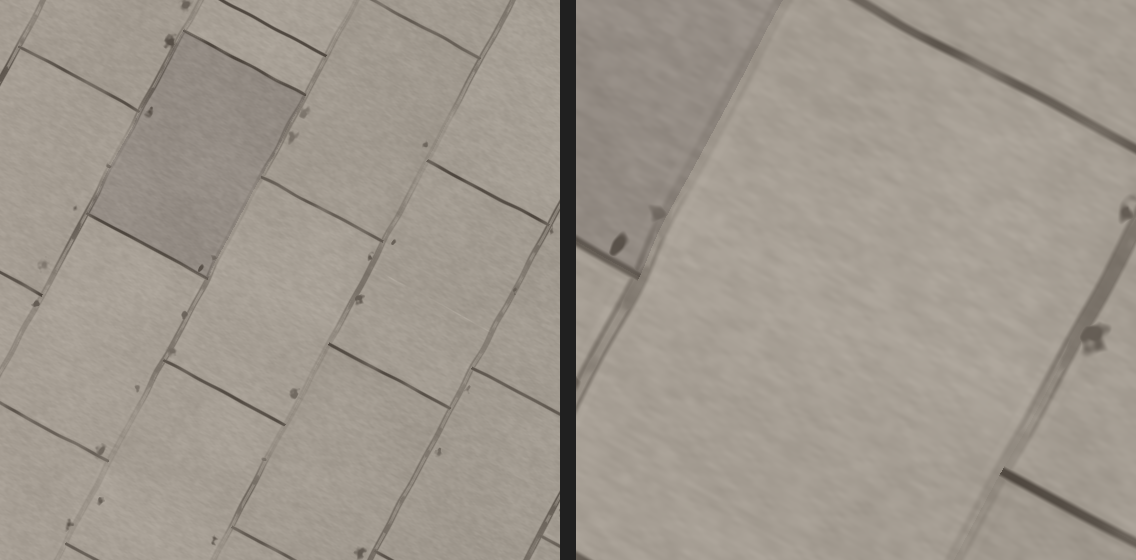
Left, the full canvas; right, a detail of the centre.
A Shadertoy shader for this texture:

```glsl
// Weathered, staggered stone paving slabs laid on a diagonal, with dirty worn joints.
#define TILT 0.4922                        // angle of the courses, radians
#define SLAB vec2(0.2464, 0.3711)          // slab width and length
#define ORIGIN vec2(0.0684, 0.0573)        // corner of slab (0, 0)
#define STAGGER 0.555                      // shift of every other column
#define JOINT 0.0027                       // half width of a joint
#define DARK_SLAB vec2(1.0, -1.0)          // the slab of darker stone
#define CUT_SLAB vec2(1.0, -2.0)           // the slab cut in two
#define STONE vec3(0.640, 0.610, 0.570)
#define DARK_STONE vec3(0.578, 0.548, 0.518)
#define DIRT vec3(0.275, 0.245, 0.215)

float hash(vec2 p) {
    vec3 q = fract(p.xyx * vec3(0.1031, 0.1030, 0.0973));
    q += dot(q, q.yzx + 33.33);
    return fract((q.x + q.y) * q.z);
}

float noise(vec2 p) {
    vec2 i = floor(p), f = fract(p);
    f = f * f * (3.0 - 2.0 * f);
    return mix(mix(hash(i), hash(i + vec2(1, 0)), f.x),
               mix(hash(i + vec2(0, 1)), hash(i + vec2(1, 1)), f.x), f.y);
}

float fbm(vec2 p) {
    float sum = 0.0, amp = 0.5;
    for (int i = 0; i < 4; i++) {
        sum += amp * noise(p);
        p = p * 2.03 + 17.1;
        amp *= 0.5;
    }
    return sum;
}

// Soft line of the given half width around distance zero
float line(float d, float halfWidth) {
    float soft = max(0.0016, 0.8 / iResolution.y);
    return 1.0 - smoothstep(halfWidth - soft, halfWidth + soft, abs(d));
}

// Ragged dirt spots, gathered along the long joints
float stains(vec2 q, float joint) {
    float spots = 0.0, row = floor(q.y / 0.06);
    for (int i = -1; i <= 1; i++) {
        vec2 cell = vec2(joint, row + float(i));
        float chance = hash(cell + 71.3);
        vec2 jitter = vec2(hash(cell + 5.7), hash(cell + 9.2)) - 0.5;
        vec2 centre = vec2(ORIGIN.x + joint * SLAB.x, (cell.y + 0.5) * 0.06);
        centre += jitter * vec2(0.045, 0.04);
        float radius = mix(0.004, 0.012, pow(hash(cell + 3.1), 2.0));
        float d = length((q - centre) * vec2(1.15, 0.85));
        d += (noise(q * 170.0) - 0.5) * 0.009;
        float spot = 1.0 - smoothstep(radius * 0.3, radius + 0.002, d);
        spots = max(spots, spot * step(0.64, chance) * mix(0.35, 0.85, hash(cell + 8.4)));
    }
    return spots;
}

void mainImage(out vec4 fragColor, in vec2 fragCoord) {
    // Turn into slab axes: x across the columns, y along them
    vec2 uv = fragCoord / iResolution.xy;
    vec2 down = vec2(uv.x, 1.0 - uv.y);
    float c = cos(TILT), s = sin(TILT);
    vec2 q = vec2(c * down.x + s * down.y, c * down.y - s * down.x);
    vec2 wobble = vec2(noise(q * 22.0), noise(q * 22.0 + 40.0)) - 0.5;
    vec2 g = (q + wobble * 0.0035 - ORIGIN) / SLAB;

    // Slab cell and staggered columns
    float column = floor(g.x);
    g.y -= STAGGER * mod(column, 2.0) + 0.33 * step(3.5, column);
    vec2 id = vec2(column, floor(g.y));
    vec2 f = g - id;

    // Stone: tone per slab, clouds and brushed grain
    float isDark = 1.0 - step(0.5, distance(id, DARK_SLAB));
    vec3 color = mix(STONE + (hash(id + 12.0) - 0.5) * 0.028, DARK_STONE, isDark);
    color += vec3(0.022, 0.018, 0.018) * (0.5 - uv.x);
    color += (fbm(q * 9.0 + id * 3.7) - 0.47) * 0.045;
    color += (noise(q * vec2(75, 190)) - 0.5) * 0.034;
    color += (noise(q * vec2(170, 380)) - 0.5) * 0.026;

    // Cross joints, each with its own depth of dirt
    vec2 edge = floor(g + 0.5);
    float across = (g.y - edge.y) * SLAB.y;
    float depth = mix(0.62, 1.0, hash(vec2(column, edge.y) + 2.0));
    depth *= mix(0.65, 1.1, noise(vec2(q.x * 38.0, edge.y + column * 7.0)));
    float dirt = line(across, JOINT) * depth;
    float isCut = 1.0 - step(0.5, distance(id, CUT_SLAB));
    dirt = max(dirt, isCut * line((f.y - 0.786) * SLAB.y, JOINT) * 0.9);

    // Long joints: paired edges with patchy filling, washed out mid-way
    float along = (g.x - edge.x) * SLAB.x;
    float wear = 0.08 + 0.24 * abs(edge.x - 2.5);
    wear += (noise(vec2(edge.x * 13.0, q.y * 7.0)) - 0.45) * 0.8;
    wear = clamp(wear, 0.12, 0.9);
    float pair = max(line(along - 0.0037, 0.0013), line(along + 0.0032, 0.0017));
    float patches = smoothstep(0.4, 0.65, noise(q * vec2(90, 65)));
    float groove = max(pair * 0.85, line(along, 0.005) * mix(0.3, 0.8, patches));
    dirt = max(dirt, groove * wear);
    dirt = max(dirt, stains(q, edge.x));

    // Pale rim, faint soiling beside joints and one light scratch
    float nearest = min(abs(across), abs(along));
    color += 0.018 * line(nearest - 0.008, 0.002) * noise(q * 45.0);
    color -= 0.035 * exp(-nearest * 110.0) * fbm(q * 30.0);
    float scratch = line((f.y - 0.58) * SLAB.y, 0.001) * step(abs(column - 3.0), 0.5);
    color += 0.06 * scratch * step(abs(id.y + 1.0), 0.5) * noise(q * 35.0);

    fragColor = vec4(mix(color, DIRT, clamp(dirt, 0.0, 0.92)), 1.0);
}
```
